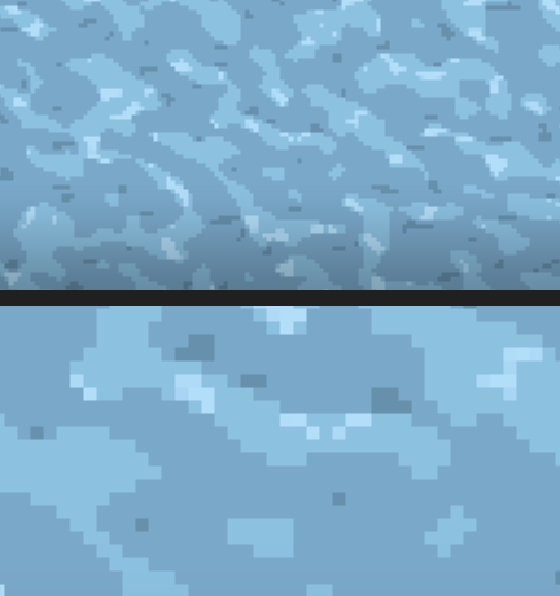
Top: the whole. Bottom: its middle third, enlarged.
Give the GLSL for this texture, as a WebGL 2 fragment shader.

```glsl
#version 300 es
precision highp float;
// Blocky blue water: slanted pale patches, bright glints inside them and
// small dark flecks between them. Each layer is thresholded gradient noise
// sampled on a coarse grid; a smooth shadow deepens toward the lower edge.

uniform vec2 u_resolution;
out vec4 fragColor;

const float BLOCKS_ACROSS = 128.0;
const vec3 WATER = vec3(0.48, 0.66, 0.79);
const vec3 PATCH = vec3(0.55, 0.755, 0.88);
const vec3 GLINT = vec3(0.70, 0.87, 0.98);
const vec3 FLECK = vec3(0.40, 0.565, 0.675);

float hash(vec2 p) {
    vec3 q = fract(vec3(p.xyx) * 0.1031);
    q += dot(q, q.yzx + 33.33);
    return fract((q.x + q.y) * q.z);
}

// Contribution of one lattice corner: unit gradient dotted with the offset.
float corner(vec2 cell, vec2 local, vec2 offset) {
    float angle = 6.28319 * hash(cell + offset);
    return dot(vec2(cos(angle), sin(angle)), local - offset);
}

float gradientNoise(vec2 p) {
    vec2 cell = floor(p);
    vec2 f = p - cell;
    vec2 w = f * f * f * (f * (f * 6.0 - 15.0) + 10.0);
    float low = mix(corner(cell, f, vec2(0, 0)), corner(cell, f, vec2(1, 0)), w.x);
    float high = mix(corner(cell, f, vec2(0, 1)), corner(cell, f, vec2(1, 1)), w.x);
    return mix(low, high, w.y);
}

vec2 rotate(vec2 p, float angle) {
    float c = cos(angle), s = sin(angle);
    return vec2(c * p.x - s * p.y, s * p.x + c * p.y);
}

// Noise with features of the given size in blocks, tilted by an angle.
float tiltedNoise(vec2 block, vec2 size, float tilt, float seed) {
    return gradientNoise(rotate(block, -tilt) / size + seed);
}

// Broad patches running down to the right, with ragged outlines.
float patchField(vec2 block) {
    vec2 warp = vec2(gradientNoise(block / 15.0 + 71.3),
                     gradientNoise(block / 15.0 + 113.7));
    float broad = tiltedNoise(block + 5.0 * warp, vec2(13.0, 7.5), -0.45, 140.2);
    float ragged = tiltedNoise(block, vec2(6.0, 4.5), -0.2, 210.6);
    return broad + 0.4 * ragged;
}

vec3 blockColor(vec2 block) {
    float field = patchField(block);
    float glint = tiltedNoise(block, vec2(5.5, 3.8), -0.3, 301.4);
    float fleck = tiltedNoise(block, vec2(6.5, 3.0), 0.1, 407.9);

    vec3 color = mix(WATER, PATCH, step(0.085, field));
    float glintLevel = mix(0.65, 1.0, smoothstep(0.18, 0.27, glint));
    color = mix(color, GLINT, step(0.15, field) * step(0.2, glint) * glintLevel);
    return mix(color, FLECK, step(field, 0.0) * step(0.37, fleck));
}

// Average of four samples around the fragment softens the block edges.
vec3 smoothBlocks(vec2 frag) {
    vec3 sum = vec3(0.0);
    for (int i = 0; i < 4; i++) {
        vec2 jitter = (vec2(i & 1, i >> 1) - 0.5) * 1.1;
        vec2 p = (frag + jitter) * BLOCKS_ACROSS / u_resolution.x;
        sum += blockColor(floor(p) + 0.5);
    }
    return sum / 4.0;
}

void main() {
    float height = gl_FragCoord.y / u_resolution.y;
    float shade = 1.0 - 0.3 * smoothstep(0.4, -0.1, height);
    fragColor = vec4(smoothBlocks(gl_FragCoord.xy) * shade, 1.0);
}
```
